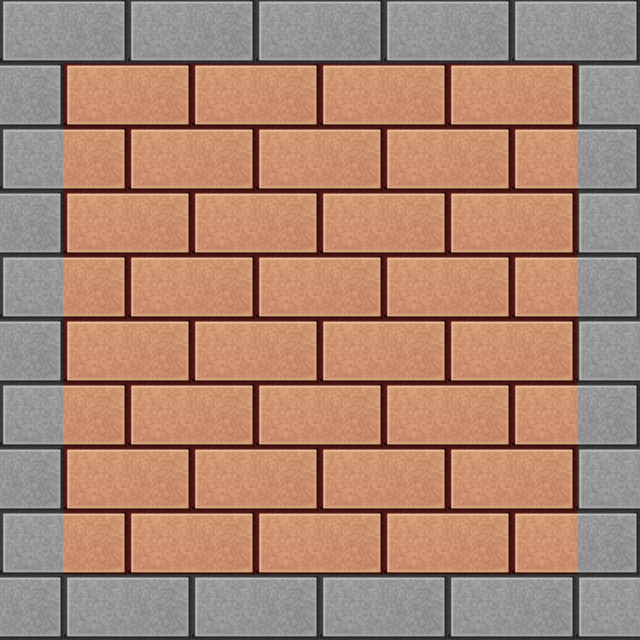
Give the GLSL for this texture, as a Shadertoy shader.

```glsl
// Running-bond wall of grainy bevelled bricks: a terracotta panel inside a grey border.

float hash(vec2 p) {
    vec3 q = fract(vec3(p.xyx) * 0.1031);
    q += dot(q, q.yzx + 33.33);
    return fract((q.x + q.y) * q.z);
}

float valueNoise(vec2 p) {
    vec2 i = floor(p), f = fract(p);
    f = f * f * (3.0 - 2.0 * f);
    return mix(mix(hash(i), hash(i + vec2(1, 0)), f.x),
               mix(hash(i + vec2(0, 1)), hash(i + vec2(1, 1)), f.x), f.y);
}

float roundedBox(vec2 p, vec2 halfSize, float radius) {
    vec2 q = abs(p) - halfSize + radius;
    return length(max(q, 0.0)) + min(max(q.x, q.y), 0.0) - radius;
}

void mainImage(out vec4 fragColor, in vec2 fragCoord) {
    vec2 uv = fragCoord / iResolution.xy;
    vec2 pixel = 1.0 / iResolution.xy;
    float soft = max(pixel.y, 0.0012);

    // Brick cells, counted from the top; odd rows shift by half a brick
    vec2 wall = vec2(uv.x, 1.0 - uv.y);
    float row = floor(wall.y * 10.0);
    wall.x += 0.1 * mod(row, 2.0);
    vec2 cell = mod(wall, vec2(0.2, 0.1));
    vec2 fromCenter = cell - vec2(0.0998, 0.0484);
    vec2 halfSize = vec2(0.0948, 0.0460);
    float dist = roundedBox(fromCenter, halfSize, 0.0015);
    float face = 1.0 - smoothstep(-soft, soft, dist);

    // Terracotta panel
    vec2 inside = smoothstep(vec2(0.0980, 0.1025) - pixel * 0.5, vec2(0.0980, 0.1025) + pixel * 0.5, uv)
                * (1.0 - smoothstep(vec2(0.9025, 0.9010) - pixel * 0.5, vec2(0.9025, 0.9010) + pixel * 0.5, uv));
    float panel = inside.x * inside.y;

    // Grain, repeated on every brick
    float grain = 0.55 * valueNoise(cell * 330.0) + 0.45 * valueNoise(cell * 560.0 + 17.0) - 0.5;
    float blotch = valueNoise(cell * vec2(65.0, 45.0) + 5.0) - 0.5;
    vec2 tilt = fromCenter / halfSize;
    float light = 0.17 * grain + 0.025 * blotch - 0.012 * (tilt.x + tilt.y);
    vec3 clay = vec3(0.80, 0.565, 0.435) + light * vec3(0.85, 1.0, 0.95);
    clay += vec3(0.0, -0.012, 0.008) * tilt.y;
    vec3 stone = vec3(0.585 + light);

    // Bevel: pale along the top and left, warmer along the bottom and right
    vec2 lit = halfSize + fromCenter;
    vec2 shaded = halfSize - fromCenter;
    float paleRim = 1.0 - smoothstep(0.0012, 0.0048, min(lit.x, lit.y));
    float warmRim = 1.0 - smoothstep(0.0012, 0.0060, min(shaded.x, shaded.y));
    clay = mix(clay, vec3(0.85, 0.68, 0.48), 0.75 * warmRim);
    clay = mix(clay, vec3(0.93, 0.77, 0.63), 0.85 * paleRim);
    stone = mix(stone, vec3(0.68), 0.65 * warmRim);
    stone = mix(stone, vec3(0.77), 0.80 * paleRim);

    // Mortar, darkest just below and right of each brick
    float below = max(-shaded.x, -shaded.y);
    float shadow = exp(-pow(below / 0.0034, 2.0));
    vec3 redMortar = mix(vec3(0.31, 0.085, 0.075), vec3(0.16, 0.03, 0.03), shadow);
    vec3 greyMortar = vec3(mix(0.23, 0.12, shadow));
    float mortarGrain = 0.06 * grain;

    vec3 bricks = mix(stone, clay, panel);
    vec3 mortar = mix(greyMortar, redMortar, panel) + mortarGrain;
    fragColor = vec4(clamp(mix(mortar, bricks, face), 0.0, 1.0), 1.0);
}
```
